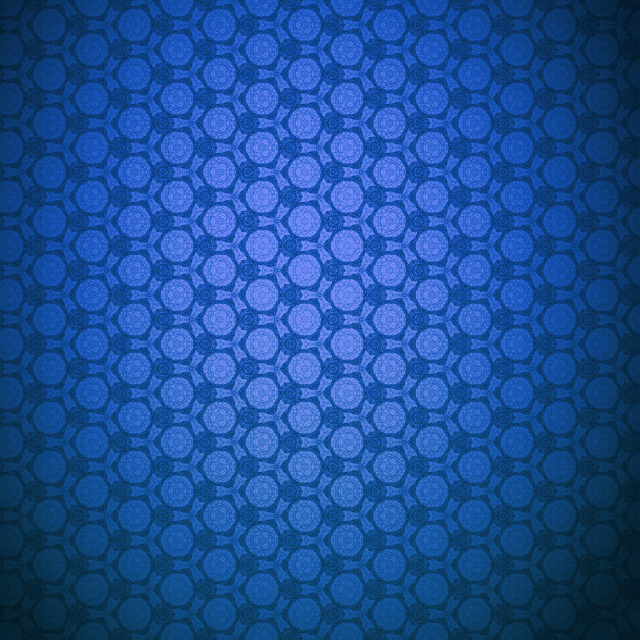
Give the GLSL for this pattern, as a Shadertoy shader.

```glsl
// Blue kaleidoscope wallpaper: engraved discs on a hexagonal lattice, with
// three-armed stars in alternate gaps. Each cell is folded into a mirrored 60
// degree wedge, textured with noise, then coloured by a ramp under a soft glow.

const float PITCH       = 0.0767;               // distance between disc centres
const vec2  ANCHOR      = vec2(0.5425, 0.5391); // one disc centre
const float DISC_RADIUS = 0.325;                // cell sizes are in pitches
const float RING_FREQ   = 112.0;
const float ARM_LENGTH  = 0.29;
const float GRAIN_SCALE = 41.0;
const float GRAIN       = 0.40;
const float WEAR        = 0.035;
const vec2  GLOW_CENTRE = vec2(0.475, 0.56);
const vec2  GLOW_FALL   = vec2(2.75, 1.65);
const float GLOW_PEAK   = 1.06;
const float GLOW_FLOOR  = 0.10;
const float THIRD_TURN  = 2.0943951;
const vec2  STAR_CORNER = vec2(0.57735, 0.0);
const vec2  DARK_CORNER = vec2(0.288675, 0.5);

const vec3 RAMP[7] = vec3[7](
    vec3(0.01, 0.06, 0.10), vec3(0.03, 0.16, 0.27), vec3(0.05, 0.23, 0.43),
    vec3(0.06, 0.29, 0.59), vec3(0.11, 0.35, 0.75), vec3(0.26, 0.46, 0.85),
    vec3(0.47, 0.57, 0.96));

float hash(vec2 p) {
    vec3 q = fract(p.xyx * 0.1031);
    q += dot(q, q.yzx + 33.33);
    return fract((q.x + q.y) * q.z);
}

float noise(vec2 p) {
    vec2 i = floor(p), f = fract(p);
    f = f * f * (3.0 - 2.0 * f);
    return mix(mix(hash(i), hash(i + vec2(1, 0)), f.x),
               mix(hash(i + vec2(0, 1)), hash(i + vec2(1, 1)), f.x), f.y);
}

// Offset from the nearest disc centre; columns alternate by half a pitch.
vec2 hexCell(vec2 p) {
    vec2 s = vec2(1.7320508, 1.0);
    vec2 a = mod(p + 0.5 * s, s) - 0.5 * s;
    vec2 b = mod(p, s) - 0.5 * s;
    return dot(a, a) < dot(b, b) ? a : b;
}

// Mirrored wedge: angle 0 faces a star, 60 degrees faces a dark gap.
vec2 foldWedge(vec2 p) {
    float a = atan(p.y, -p.x);
    a = abs(mod(a + 0.5 * THIRD_TURN, THIRD_TURN) - 0.5 * THIRD_TURN);
    return length(p) * vec2(cos(a), sin(a));
}

// Signed distance to a forked arm on the cell edge, widening to its tip.
float starArm(vec2 q, float warp) {
    vec2 d = q - STAR_CORNER;
    float along = dot(d, vec2(-0.5, 0.8660254));
    float across = -dot(d, vec2(0.8660254, 0.5));
    float halfWidth = 0.058 + 0.045 * smoothstep(0.1, 0.27, along) + 0.05 * warp;
    float tip = ARM_LENGTH + 0.9 * across + 0.15 * warp;
    return max(across - halfWidth, along - tip);
}

// Brightness of one motif, about 0 to 1.
float motif(vec2 q, float soft) {
    float r = length(q);
    float angle = atan(q.y, q.x);
    float warp = noise(q * 15.0 + 5.0) - 0.5;
    float fine = noise(q * GRAIN_SCALE + 31.0) - 0.5;

    // Thin wavy engraving on a dark ground, darkest around the disc
    float strokes = sin(r * 80.0 + warp * 20.0 + 1.2 * cos(6.0 * angle));
    float v = 0.29 + 0.22 * smoothstep(0.2, 1.0, strokes) + 0.14 * warp;
    v -= 0.10 * smoothstep(0.08, 0.0, abs(r - 0.395));

    // Small rosette in the dark gap
    float gap = length(q - DARK_CORNER);
    v += 0.08 * cos(gap * 85.0) * smoothstep(0.2, 0.05, gap);

    // Star with bright rims, faint contours and a dark centre
    float arm = starArm(q, warp);
    float contour = sin(arm * 130.0 + 4.0 * warp);
    float rim = smoothstep(0.025, 0.0, abs(arm + 0.012));
    v = mix(v, 0.69 + 0.05 * contour + 0.10 * rim, smoothstep(soft, -soft, arm));
    float hub = length(q - STAR_CORNER);
    v -= 0.30 * smoothstep(0.024, 0.0, abs(hub - 0.036));

    // Disc with faceted rings and a small eye
    float facet = r * (1.0 + 0.05 * cos(6.0 * angle));
    float edge = DISC_RADIUS + 0.012 * cos(6.0 * angle) + 0.03 * warp;
    float disc = smoothstep(edge + soft, edge - soft, r);
    float rings = cos(facet * RING_FREQ + 4.0 * warp);
    v = mix(v, 0.76 + 0.08 * rings, disc);
    v -= 0.22 * smoothstep(0.025, 0.0, abs(r - 0.06));

    return v + GRAIN * fine;
}

vec3 ramp(float t) {
    vec3 c = RAMP[0];
    for (int i = 1; i < 7; i++)
        c = mix(c, RAMP[i], clamp(t * 6.0 - float(i - 1), 0.0, 1.0));
    return c;
}

void mainImage(out vec4 fragColor, in vec2 fragCoord) {
    vec2 uv = fragCoord / iResolution.y;
    vec2 q = foldWedge(hexCell((uv - ANCHOR) / PITCH));
    float soft = max(0.015, 0.6 / (iResolution.y * PITCH));

    // Off-centre glow that settles gently onto its floor
    vec2 g = uv - GLOW_CENTRE;
    float glow = GLOW_PEAK - dot(g * g, GLOW_FALL) - GLOW_FLOOR;
    float light = GLOW_FLOOR + 0.5 * (glow + sqrt(glow * glow + 0.015));

    float wear = WEAR * (noise(uv * 250.0) - 0.5);
    vec3 colour = ramp(light * (0.36 + 0.72 * motif(q, soft)) + wear);

    // Deeper blue at the top, teal at the bottom
    colour *= mix(vec3(0.95, 1.05, 0.92), vec3(1.0, 0.97, 1.02), smoothstep(0.0, 0.7, uv.y));
    fragColor = vec4(colour, 1.0);
}
```
